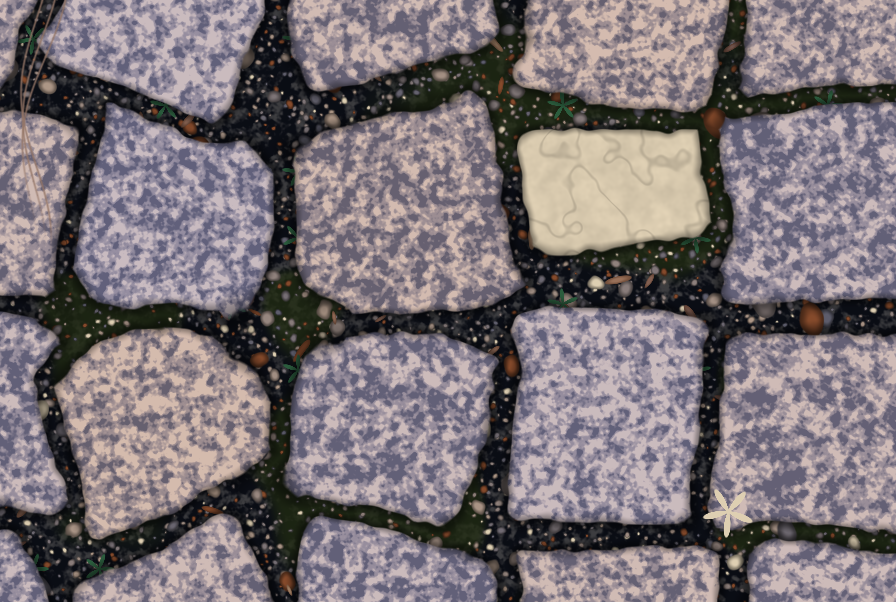
Give the GLSL for this texture, as a Shadertoy shader.

```glsl
const float CELL = 0.36;                 // paving pitch, canvas height = 1
const vec2 PALE_CELL = vec2(2.0, 1.0);
const vec3 STONE_DARK = vec3(0.39, 0.38, 0.46);
const vec3 STONE_MID = vec3(0.60, 0.56, 0.60);
const vec3 STONE_LIGHT = vec3(0.81, 0.74, 0.72);
const vec3 CREAM = vec3(0.87, 0.81, 0.70);
const vec3 SOIL_DARK = vec3(0.04, 0.05, 0.08);
const vec3 SOIL_LIGHT = vec3(0.24, 0.24, 0.25);
const vec3 MOSS = vec3(0.13, 0.17, 0.07);
const vec3 RUST = vec3(0.52, 0.29, 0.17);
const vec3 LEAF = vec3(0.17, 0.36, 0.24);

struct Stone { float dist; vec2 id; };

float hash(vec2 p) { return fract(sin(dot(p, vec2(127.1, 311.7))) * 43758.5); }
vec2 hash2(vec2 p) { return vec2(hash(p), hash(p + 17.3)); }
mat2 rotate(float a) { return mat2(cos(a), sin(a), -sin(a), cos(a)); }

float noise(vec2 p) {
    vec2 i = floor(p), f = fract(p);
    f = f * f * (3.0 - 2.0 * f);
    return mix(mix(hash(i), hash(i + vec2(1, 0)), f.x),
               mix(hash(i + vec2(0, 1)), hash(i + vec2(1, 1)), f.x), f.y);
}

float grain(vec2 p, float freq) {
    p = rotate(0.6) * p * freq;
    return 0.45 * noise(p) + 0.35 * noise(p * 1.9 + 7.0) + 0.2 * noise(p * 3.7 + 3.0);
}

float roundBox(vec2 p, vec2 halfSize, float radius) {
    vec2 q = abs(p) - halfSize + radius;
    return length(max(q, 0.0)) + min(max(q.x, q.y), 0.0) - radius;
}

float smoothMax(float a, float b, float k) {
    float h = max(k - abs(a - b), 0.0) / k;
    return max(a, b) + h * h * k * 0.25;
}

// Tilted blocks on a loose grid; neighbours are parted by a joint
Stone paving(vec2 p, float joint) {
    vec2 base = floor(p / CELL), id = base;
    float near = 9.0, next = 9.0;
    for (int j = -1; j <= 1; j++)
    for (int i = -1; i <= 1; i++) {
        vec2 c = base + vec2(i, j);
        vec2 centre = CELL * (c + 0.5 + 0.2 * (hash2(c) - 0.5));
        vec2 halfSize = CELL * mix(vec2(0.44), vec2(0.52), hash2(c + 5.0));
        float tilt = (hash(c + 9.0) - 0.5) * mix(1.1, 0.25, smoothstep(0.0, 3.0, c.x));
        if (c == PALE_CELL) { halfSize = CELL * vec2(0.47, 0.28); tilt = -0.12; }
        float d = roundBox(rotate(tilt) * (p - centre), halfSize, 0.025);
        if (d < near) { next = near; near = d; id = c; }
        else next = min(next, d);
    }
    return Stone(smoothMax(near, 0.5 * (near - next) + joint, 0.02), id);
}

vec3 stoneColor(vec2 p, Stone s) {
    float mottle = grain(p, 9.0) - 0.5;
    float t = grain(p, 72.0) + 0.18 * mottle + 0.07 * (hash(s.id + 2.0) - 0.5);
    vec3 col = mix(STONE_DARK, STONE_MID, smoothstep(0.34, 0.50, t));
    col = mix(col, STONE_LIGHT, smoothstep(0.51, 0.67, t));
    col *= mix(vec3(0.97, 0.99, 1.05), vec3(1.03, 0.99, 0.94), hash(s.id + 4.0));
    if (s.id == PALE_CELL) {
        float crease = abs(grain(p, 11.0) - 0.5);
        col = CREAM * (0.9 + 0.14 * grain(p, 45.0)) * mix(0.88, 1.0, smoothstep(0.0, 0.035, crease));
    }
    return col * mix(1.0, 0.62, smoothstep(-0.014, 0.002, s.dist));
}

// One hashed grain per cell: rgb colour, alpha coverage
vec4 pebbles(vec2 p, float cell, float chance, float thin, float seed) {
    vec2 q = rotate(seed) * p / cell;
    vec2 id = floor(q) + seed * 13.0, r = hash2(id);
    vec2 v = rotate(6.28 * r.x) * (fract(q) - 0.5 - 0.3 * (r - 0.5));
    float size = mix(0.15, 0.33, hash(id + 3.0));
    float d = length(v * vec2(1.0, thin)) - size + 0.12 * (noise(q * 4.0) - 0.5);
    float soft = 1.2 / (iResolution.y * cell);
    float tone = hash(id + 11.0);
    vec3 col = mix(vec3(0.36, 0.36, 0.42), vec3(0.72, 0.62, 0.54), tone);
    col = mix(col, RUST, step(0.8, hash(id + 15.0)));
    col = mix(col, CREAM, step(0.9, tone));
    col *= 1.0 - 0.45 * smoothstep(-size * 0.7, 0.0, d);
    return vec4(col, step(hash(id + 7.0), chance) * smoothstep(soft, -soft, d));
}

float sprig(vec2 v, float radius, float petals, float soft) {
    float lobe = pow(abs(cos(atan(v.y, v.x) * petals * 0.5)), 4.0);
    return smoothstep(soft, -soft, length(v) - radius * (0.12 + 0.88 * lobe));
}

vec3 groundColor(vec2 p, float dist, float soft) {
    vec3 col = mix(SOIL_DARK, SOIL_LIGHT, smoothstep(0.42, 0.78, grain(p, 75.0)));
    col = mix(col, MOSS, 0.75 * smoothstep(0.52, 0.72, noise(p * 8.0)));
    for (int i = 0; i < 4; i++) {
        float k = float(i);
        vec4 peb = pebbles(p, 0.015 + 0.008 * k * k, 0.5 - 0.09 * k, 1.25, 0.5 + k);
        col = mix(col, peb.rgb, peb.a);
    }
    vec4 sliver = pebbles(p, 0.065, 0.2, 3.5, 6.3);
    col = mix(col, mix(sliver.rgb, RUST, 0.5), sliver.a);
    vec2 id = floor(p / 0.11);
    vec2 v = rotate(6.28 * hash(id)) * (p - 0.11 * (id + 0.5));
    col = mix(col, LEAF, step(hash(id + 8.0), 0.3) * sprig(v, 0.026, 5.0, soft));
    return col * mix(0.55, 1.0, smoothstep(0.0, 0.02, dist));
}

void mainImage(out vec4 fragColor, in vec2 fragCoord) {
    vec2 p = fragCoord / iResolution.y;
    float soft = 1.2 / iResolution.y;

    // Ragged stone outlines over gravel joints
    vec2 ragged = 0.024 * (vec2(noise(p * 11.0), noise(p * 11.0 + 31.0)) - 0.5)
                + 0.009 * (vec2(noise(p * 45.0), noise(p * 45.0 + 57.0)) - 0.5);
    Stone s = paving(p + ragged + CELL * vec2(-0.33), 0.017);
    vec3 col = mix(groundColor(p, s.dist, soft), stoneColor(p, s), smoothstep(soft, -soft, s.dist));

    // Dry stalks and a fallen blossom
    for (int i = 0; i < 3; i++) {
        float k = float(i);
        float x = 0.06 + 0.025 * sin(p.y * 13.0 + 0.4 * k) + 0.05 * k * (p.y - 0.75);
        float stalk = smoothstep(soft, -soft, abs(p.x - x) - 0.0016);
        col = mix(col, vec3(0.58, 0.46, 0.40), 0.8 * stalk * smoothstep(0.58, 0.64 + 0.08 * k, p.y));
    }
    col = mix(col, CREAM, sprig(rotate(0.4) * (p - vec2(1.21, 0.15)), 0.043, 5.0, soft));
    fragColor = vec4(col, 1.0);
}
```
